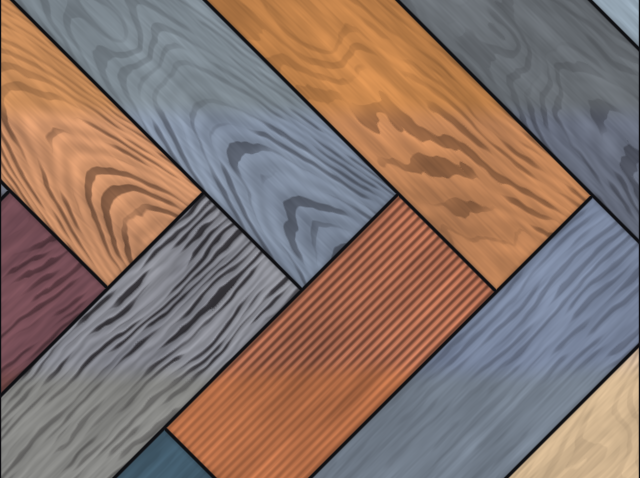
Give the GLSL for this pattern, as a Shadertoy shader.

```glsl
const vec2  CORNER = vec2(0.427, 0.598);   // meeting point of planks 0, in canvas heights
const vec2  PITCH = vec2(0.410, 0.403);    // plank width along each diagonal
const float SEAM = 0.012;                  // half seam, in plank widths
const float LONG_CUT = 3.2;                // plank lengths, in plank widths
const float SHORT_CUT = 2.43;
const vec3  SEAM_COLOR = vec3(0.06, 0.06, 0.07);
const vec2  CRISP_BAND = vec2(0.235, 0.765); // heights where the relief is deepest
const vec3  CRISP_TINT = vec3(0.015, 0.02, 0.06);
const vec2  KNOT = vec2(-0.12, 2.25);      // across, along

// Six falling planks, five rising planks, one board behind the short cut
const vec3 TONE[12] = vec3[12](
    vec3(0.45, 0.46, 0.47), vec3(0.77, 0.54, 0.35), vec3(0.48, 0.52, 0.55),
    vec3(0.74, 0.50, 0.29), vec3(0.40, 0.42, 0.44), vec3(0.56, 0.62, 0.67),
    vec3(0.42, 0.27, 0.26), vec3(0.51, 0.51, 0.50), vec3(0.72, 0.44, 0.29),
    vec3(0.45, 0.49, 0.54), vec3(0.82, 0.71, 0.57), vec3(0.25, 0.34, 0.40));

// Grain per plank: arch count, straight line count, wobble, depth
const vec4 GRAIN[12] = vec4[12](
    vec4(0, 12, 1.0, 0.3), vec4(5, 0, 0.8, 0.6),   vec4(4, 5, 0.8, 0.5),
    vec4(2, 8, 1.2, 0.45), vec4(3, 2, 1.5, 0.4),   vec4(0, 16, 1.0, 0.2),
    vec4(2, 10, 1.5, 0.5), vec4(0, 17, 1.5, 1.0),  vec4(0, 20, 0.0, 0.65),
    vec4(0, 14, 1.0, 0.3), vec4(4, 0, 1.0, 0.25),  vec4(0, 14, 1.0, 0.3));

float hash(vec2 p) {
    vec3 q = fract(vec3(p.xyx) * 0.1031);
    q += dot(q, q.yzx + 33.33);
    return fract((q.x + q.y) * q.z);
}

float noise(vec2 p) {
    vec2 i = floor(p), f = fract(p);
    f = f * f * (3.0 - 2.0 * f);
    return mix(mix(hash(i), hash(i + vec2(1, 0)), f.x),
               mix(hash(i + vec2(0, 1)), hash(i + vec2(1, 1)), f.x), f.y);
}

float fbm(vec2 p) {
    float sum = 0.0, amp = 0.5;
    for (int k = 0; k < 4; k++) {
        sum += amp * noise(p);
        p = p * 2.03 + 17.0;
        amp *= 0.5;
    }
    return sum;
}

// Phase whose level lines are the growth rings; w.x across (centred), w.y along
float ringPhase(vec2 w, vec4 g, float seed) {
    vec2 k = w - KNOT;
    float knot = 3.0 * exp(-30.0 * k.x * k.x - 6.0 * k.y * k.y) * step(0.5, g.x);
    float wobble = 2.0 * g.z * (fbm(w * vec2(4.0, 1.5) + seed) - 0.5);
    return g.x * (w.y + 6.0 * w.x * w.x) + g.y * w.x + knot + wobble;
}

void mainImage(out vec4 fragColor, in vec2 fragCoord) {
    vec2 p = fragCoord / iResolution.y;
    vec2 q = p - CORNER;
    vec2 diag = vec2(q.x - q.y, q.x + q.y) / PITCH;
    vec2 cell = floor(diag);
    float px = 1.414 / (PITCH.x * iResolution.y);

    // Herringbone: falling planks stop where rising ones begin
    bool falling = cell.x <= cell.y;
    float across = falling ? fract(diag.y) : fract(diag.x);
    float along = falling ? cell.y + 1.0 - diag.x : cell.x - diag.y;
    int id = falling ? int(mod(cell.y + 2.0, 6.0)) : 6 + int(mod(cell.x + 1.0, 5.0));

    // Cut ends
    float cut = id == 8 ? SHORT_CUT : LONG_CUT;
    float edge = min(min(across, 1.0 - across), min(along, abs(along - cut)));
    if (along > cut) {
        along -= cut;
        id = id == 8 ? 11 : (id + 3) % 11;
    }
    vec4 g = GRAIN[id];
    vec2 wood = vec2(across - 0.5, along);
    float seed = 13.7 * float(id);

    // Relief is crisp in the middle band and worn smooth above and below
    float crisp = smoothstep(-0.03, 0.03, p.y - CRISP_BAND.x + 0.02 * noise(p * 9.0))
                * smoothstep(-0.03, 0.03, CRISP_BAND.y - p.y);
    float relief = g.w * mix(0.4, 1.0, crisp);

    // Ring lines, broken and tapered wherever the grain wobbles
    float phase = ringPhase(wood, g, seed);
    float soft = clamp(fwidth(phase), 0.02, 0.5);
    float taper = smoothstep(0.25, 0.65, noise(vec2(floor(phase) * 7.3 + seed, along * 3.5)));
    taper = mix(1.0, taper, smoothstep(0.0, 0.2, g.z));
    float width = 0.22 * taper;
    float line = taper * (1.0 - smoothstep(width - soft, width + soft, abs(fract(phase) - 0.5)));

    // Tone: long streaks, fine fibres and cloudy wear
    float streak = fbm(wood * vec2(11.0, 1.1) + seed) - 0.47;
    float fibre = noise(wood * vec2(75.0, 5.0) + seed) - 0.5;
    float cloud = fbm(p * 5.0 + seed) - 0.47;
    vec3 color = TONE[id] * (1.0 + 0.30 * streak + 0.07 * fibre + 0.22 * cloud);
    color += CRISP_TINT * crisp;
    color *= 1.0 + 0.10 * relief * sin(6.2832 * phase) * (1.0 - soft);
    color = mix(color, color * vec3(0.28, 0.26, 0.27), line * relief * 0.85);

    // Bevel, seams and thin dark side edges
    color *= mix(0.86, 1.0, smoothstep(0.0, 0.05, edge));
    color = mix(SEAM_COLOR, color, smoothstep(SEAM - px, SEAM + px, edge));
    float side = min(p.x, iResolution.x / iResolution.y - p.x);
    color = mix(SEAM_COLOR, color, smoothstep(0.001, 0.004, side));
    fragColor = vec4(clamp(color, 0.0, 1.0), 1.0);
}
```
